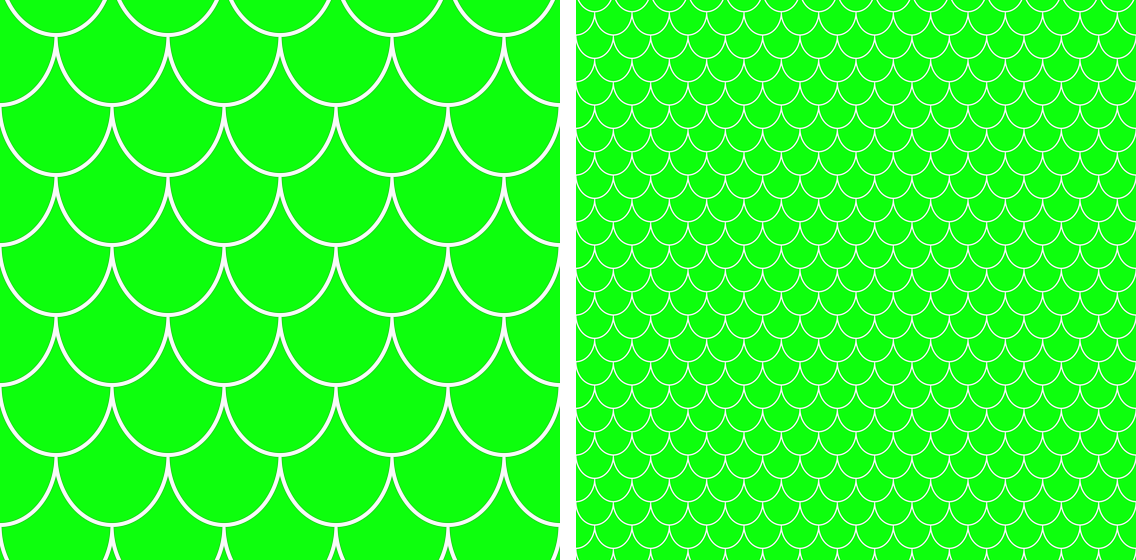
Left, the tile; right, the same tile 3 across and 3 down.
Write a WebGL 2 fragment shader that draws this pattern.

```glsl
#version 300 es
precision highp float;
// Fish-scale tiling: staggered rows of half-ellipse scales in flat green,
// parted by white lines with a thin dark rim. Rows are layered from back to
// front, and each scale hides the lines of the rows behind it.

uniform vec2 u_resolution;
out vec4 outColor;

const float COLUMNS = 5.0;
const float ROWS = 8.0;                          // even, so the stagger wraps
const vec2 SCALE_RADII = vec2(0.1008, 0.125);    // slightly wider than a half column
const float LINE_HALF_WIDTH = 0.0036;
const float RIM_WIDTH = 0.0011;

const vec3 SCALE_GREEN = vec3(0.05, 1.00, 0.05);
const vec3 RIM_GREEN = vec3(0.05, 0.76, 0.05);
const vec3 LINE_WHITE = vec3(0.975, 0.985, 0.975);

// Approximate signed distance to an ellipse, accurate near its outline.
float ellipseDistance(vec2 p, vec2 radii) {
    float level = max(length(p / radii), 1e-3);
    float slope = max(length(p / (radii * radii)), 1e-4);
    return level * (level - 1.0) / slope;
}

// Signed distance to the nearest scale of a row; its sides run straight up.
float scaleDistance(vec2 uv, float row) {
    float column = uv.x * COLUMNS - 0.5 * mod(row, 2.0);
    float x = (fract(column + 0.5) - 0.5) / COLUMNS;
    float y = uv.y - (row + 0.5) / ROWS - SCALE_RADII.y;
    return ellipseDistance(vec2(x, min(y, 0.0)), SCALE_RADII);
}

// Signed distance to the visible white lines.
float lineDistance(vec2 uv) {
    float baseRow = floor(uv.y * ROWS - 0.5);
    float nearest = 1.0;
    for (int i = -1; i <= 1; i++) {
        float edge = scaleDistance(uv, baseRow + float(i));
        float line = abs(edge) - LINE_HALF_WIDTH;
        nearest = edge < 0.0 ? line : min(nearest, line);
    }
    return nearest;
}

void main() {
    vec2 uv = gl_FragCoord.xy / u_resolution;
    float soft = 0.7 / min(u_resolution.x, u_resolution.y);
    float d = lineDistance(uv);

    // Scale body, then rim, then line
    vec3 color = mix(RIM_GREEN, SCALE_GREEN, smoothstep(-soft, soft, d - RIM_WIDTH));
    color = mix(LINE_WHITE, color, smoothstep(-soft, soft, d));
    outColor = vec4(color, 1.0);
}
```
